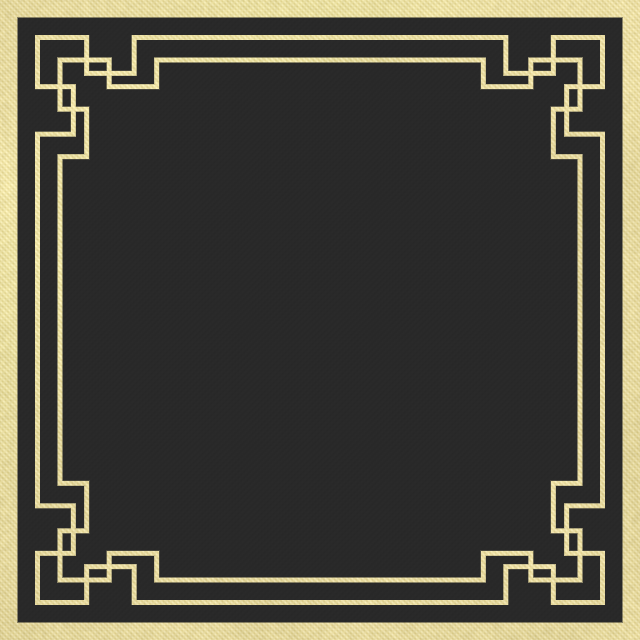
A Shadertoy shader for this background:

```glsl
const float GRID = 768.0;       // layout units across the canvas
const float HALF_STROKE = 3.0;
const float BORDER = 21.0;
const vec3 CHARCOAL = vec3(0.16);
const vec3 PALE_GOLD = vec3(0.95, 0.91, 0.72);
const vec3 DEEP_GOLD = vec3(0.86, 0.80, 0.54);

float hash(vec2 p) {
    return fract(sin(dot(p, vec2(127.1, 311.7))) * 43758.5453);
}

float valueNoise(vec2 p) {
    vec2 cell = floor(p);
    vec2 f = fract(p);
    f = f * f * (3.0 - 2.0 * f);
    float low = mix(hash(cell), hash(cell + vec2(1.0, 0.0)), f.x);
    float high = mix(hash(cell + vec2(0.0, 1.0)), hash(cell + 1.0), f.x);
    return mix(low, high, f.y);
}

// Distance to an axis-aligned stroke with square ends
float stroke(vec2 p, vec2 a, vec2 b, float halfWidth) {
    vec2 d = abs(p - 0.5 * (a + b)) - 0.5 * abs(b - a) - halfWidth;
    return max(d.x, d.y);
}

// Straight rail that dips inward once near the corner
float notchedRail(vec2 p, float inset, float depth, float halfWidth) {
    float left = inset + 59.0;
    float right = inset + 116.0;
    float d = stroke(p, vec2(inset), vec2(left, inset), halfWidth);
    d = min(d, stroke(p, vec2(left, inset), vec2(left, depth), halfWidth));
    d = min(d, stroke(p, vec2(left, depth), vec2(right, depth), halfWidth));
    d = min(d, stroke(p, vec2(right, depth), vec2(right, inset), halfWidth));
    return min(d, stroke(p, vec2(right, inset), vec2(GRID, inset), halfWidth));
}

float coverage(float d, float pixel) {
    return clamp(0.5 - d / pixel, 0.0, 1.0);
}

// Fine diagonal twill, broken into small threads
float weave(vec2 p, float period) {
    float k = 6.28318 / period;
    float diagonal = sin(k * (p.x - p.y) * 0.7);
    float threads = sin(k * (p.x + p.y) * 0.7);
    return 0.5 + 0.3 * diagonal + 0.2 * diagonal * threads;
}

vec3 goldFoil(vec2 uv, float threads) {
    float band = uv.x - uv.y + 0.5;
    float sheen = exp(-14.0 * band * band);
    float cloud = valueNoise(uv * 7.0) - 0.5;
    float grain = valueNoise(uv * 190.0) - 0.5;
    vec3 gold = mix(DEEP_GOLD, PALE_GOLD, threads);
    gold += vec3(0.025, 0.035, 0.02) * sheen;
    return gold + 0.06 * cloud + 0.05 * grain;
}

void mainImage(out vec4 fragColor, in vec2 fragCoord) {
    vec2 uv = fragCoord / iResolution.xy;
    vec2 p = uv * GRID;
    float pixel = GRID / min(iResolution.x, iResolution.y);

    // Fold all eight symmetric parts onto one
    vec2 q = 0.5 * GRID - abs(p - 0.5 * GRID);
    q = vec2(max(q.x, q.y), min(q.x, q.y));

    // Outer border and the two interlaced rails
    float shape = q.y - BORDER;
    shape = min(shape, notchedRail(q, 45.0, 88.0, HALF_STROKE));
    shape = min(shape, notchedRail(q, 72.0, 104.0, HALF_STROKE));

    // Woven materials
    vec3 cloth = CHARCOAL + 0.012 * (weave(p, 5.0) - 0.5);
    vec3 gold = goldFoil(uv, weave(vec2(p.x, -p.y), 4.5));
    vec3 color = mix(cloth, gold, coverage(shape, pixel));
    fragColor = vec4(clamp(color, 0.0, 1.0), 1.0);
}
```
